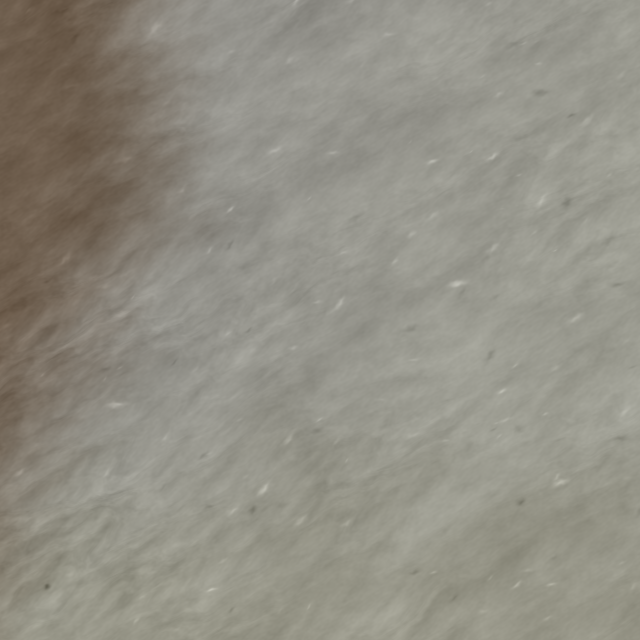
This texture is drawn by a three.js fragment shader. Its source:

```glsl
#define BROWN vec3(0.425, 0.36, 0.295)
#define COOL_GREY vec3(0.575, 0.57, 0.545)
#define PALE_GREY vec3(0.612, 0.612, 0.57)
#define OLIVE_GREY vec3(0.59, 0.585, 0.53)
#define GRAIN_ANGLE 0.55
#define GRAIN_STRETCH 2.3
#define CLOUD_CONTRAST 0.075
#define STREAK_CONTRAST 0.060
#define RELIEF_CONTRAST 0.11
#define CHIP_STRENGTH 0.15
#define PIT_STRENGTH 0.17

varying vec2 vUv;

float hash(vec2 p) {
  vec3 q = fract(vec3(p.xyx) * 0.1031);
  q += dot(q, q.yzx + 33.33);
  return fract((q.x + q.y) * q.z);
}

float cornerSlope(vec2 cell, vec2 offset) {
  float angle = 6.2832 * hash(cell);
  return dot(vec2(cos(angle), sin(angle)), offset);
}

float gradientNoise(vec2 p) {
  vec2 i = floor(p), f = fract(p);
  vec2 w = f * f * f * (f * (f * 6.0 - 15.0) + 10.0);
  vec2 e = vec2(1.0, 0.0);
  float low = mix(cornerSlope(i, f), cornerSlope(i + e, f - e), w.x);
  float high = mix(cornerSlope(i + e.yx, f - e.yx), cornerSlope(i + e.xx, f - e.xx), w.x);
  return mix(low, high, w.y);
}

float fbm(vec2 p) {
  float sum = 0.0, amplitude = 0.6;
  for (int i = 0; i < 4; i++) {
    sum += amplitude * gradientNoise(p);
    p = mat2(0.96, 0.28, -0.28, 0.96) * p * 2.03 + 17.3;
    amplitude *= 0.52;
  }
  return sum;
}

vec2 rotate(vec2 p, float angle) {
  float c = cos(angle), s = sin(angle);
  return vec2(c * p.x + s * p.y, c * p.y - s * p.x);
}

// Soft elongated marks, at most one per grid cell
float marks(vec2 uv, float cells, float density, vec2 size, float seed) {
  vec2 p = uv * cells, home = floor(p);
  float cover = 0.0;
  for (int y = -1; y <= 1; y++) {
    for (int x = -1; x <= 1; x++) {
      vec2 cell = home + vec2(x, y), key = cell + seed;
      vec2 centre = cell + vec2(hash(key + 3.1), hash(key + 7.7));
      float turn = GRAIN_ANGLE + 0.9 * (hash(key + 11.9) - 0.5);
      vec2 d = rotate(p - centre, turn) / (cells * size * mix(0.5, 1.2, hash(key + 19.3)));
      d.y += 0.8 * gradientNoise(uv * 110.0 + seed);
      float present = step(hash(key), density) * mix(0.35, 1.0, hash(key + 23.5));
      cover = max(cover, present * exp(-dot(d, d)));
    }
  }
  return cover;
}

void main() {
  vec2 uv = vUv;
  vec2 grain = rotate(uv, GRAIN_ANGLE) * vec2(1.0, GRAIN_STRETCH);
  float clouds = fbm(grain * 4.0 + 5.2);
  float streaks = fbm(grain * 17.0 + 31.0 + 0.8 * clouds);

  // Grey ground, paler to the right and olive along the bottom
  float pale = smoothstep(-0.25, 0.75, uv.x - 0.55 * uv.y + 0.25 * clouds);
  vec3 color = mix(COOL_GREY, PALE_GREY, pale);
  color = mix(color, OLIVE_GREY, 1.0 - smoothstep(0.0, 0.45, uv.y + 0.2 * clouds));

  // Brown stain narrowing down the left side
  float edge = mix(0.04, 0.32, smoothstep(0.0, 0.8, uv.y));
  float inside = uv.x - edge + 0.10 * clouds + 0.03 * streaks;
  float stain = 1.0 - smoothstep(-0.27, 0.06, inside);
  color = mix(color, BROWN, stain);

  // Soft clouding and slanted streaks
  color += CLOUD_CONTRAST * clouds * vec3(1.0, 1.02, 1.04);
  color += STREAK_CONTRAST * streaks;

  // Side-lit ripples, strongest in broken patches and at lower left
  vec2 ripple = grain * 13.0 + 2.0 * clouds;
  float relief = fbm(ripple) - fbm(ripple + vec2(-0.08, 0.24));
  float patches = smoothstep(-0.1, 0.3, gradientNoise(grain * 3.0 + 9.0));
  float corner = 1.0 - smoothstep(0.1, 0.7, length(uv - vec2(0.1, 0.22)));
  color += RELIEF_CONTRAST * relief * (0.25 + 0.4 * patches + 0.45 * corner);

  // Faint fine grit
  color += 0.014 * gradientNoise(grain * 90.0) + 0.008 * gradientNoise(uv * 170.0);

  // Pale chips and dark pits
  float chips = marks(uv, 13.0, 0.20, vec2(0.011, 0.0035), 41.0);
  chips = max(chips, 0.5 * marks(uv, 24.0, 0.15, vec2(0.007, 0.0025), 83.0));
  float pits = marks(uv, 8.0, 0.10, vec2(0.009, 0.006), 127.0);
  pits = max(pits, 0.5 * marks(uv, 17.0, 0.12, vec2(0.012, 0.004), 211.0));
  color += CHIP_STRENGTH * chips * (1.0 - 0.6 * stain);
  color -= PIT_STRENGTH * pits * (1.0 - 0.5 * stain);

  gl_FragColor = vec4(color, 1.0);
}
```
